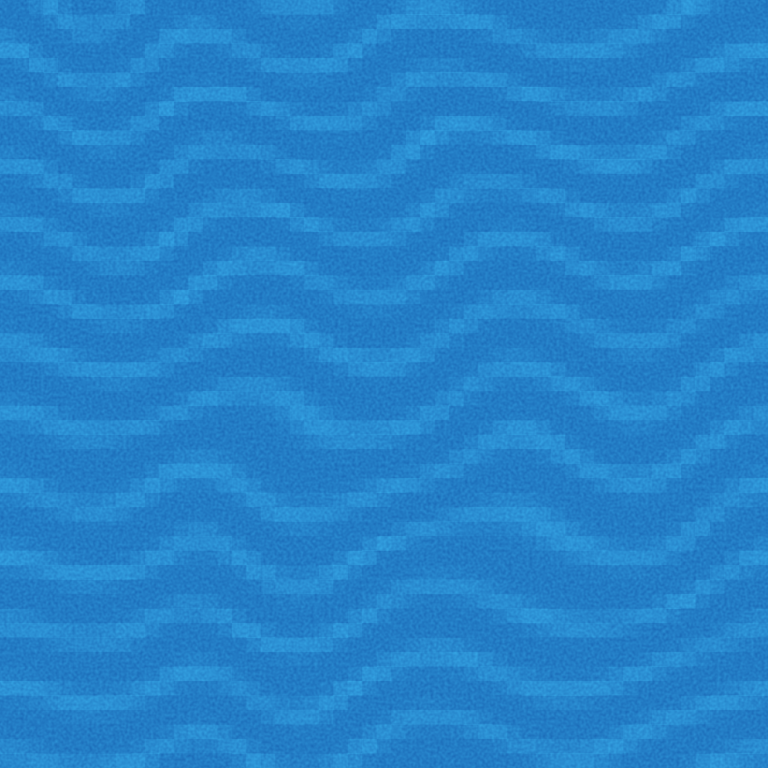
This pattern is drawn by a three.js fragment shader. Its source:

```glsl
// Blocky blue water: stepped wavy highlight bands with a fine grain.
varying vec2 vUv;

const float PI = 3.14159265;
const float CELLS = 53.0;          // blocks across and down
const float EDGE = 0.05;           // softness of block edges, in blocks
const float BANDS = 12.0;          // highlights from top to bottom
const float FIRST_BAND = 0.062;    // depth of the topmost highlight
const float CRESTS = 3.0;          // waves across
const float SWELL = 0.033;         // half height of a wave
const float BEND = 0.34;           // sideways shift of the crests, in waves
const float LIFT = 0.03;           // bands rise by this much at mid depth
const float SHARPNESS = 3.0;       // narrowness of a highlight
const float BASE_TONE = 0.20;
const float BAND_TONE = 0.72;
const float GRAIN_SCALE = 225.0;
const float GRAIN_TONE = 0.55;
const vec3 DEEP = vec3(0.125, 0.460, 0.750);
const vec3 LIGHT = vec3(0.180, 0.585, 0.845);

vec2 hashGradient(vec2 p) {
  vec3 q = fract(p.xyx * vec3(0.1031, 0.1030, 0.0973));
  q += dot(q, q.yzx + 33.33);
  float angle = 2.0 * PI * fract((q.x + q.y) * q.z);
  return vec2(cos(angle), sin(angle));
}

float gradientNoise(vec2 p) {
  vec2 i = floor(p);
  vec2 f = p - i;
  vec2 u = f * f * f * (f * (f * 6.0 - 15.0) + 10.0);
  float a = dot(hashGradient(i), f);
  float b = dot(hashGradient(i + vec2(1.0, 0.0)), f - vec2(1.0, 0.0));
  float c = dot(hashGradient(i + vec2(0.0, 1.0)), f - vec2(0.0, 1.0));
  float d = dot(hashGradient(i + 1.0), f - 1.0);
  return mix(mix(a, b, u.x), mix(c, d, u.x), u.y);
}

// Snaps a point to its block centre, with a narrow ramp between blocks.
vec2 snapToBlock(vec2 p) {
  vec2 g = p * CELLS - 0.5;
  vec2 ramp = smoothstep(0.5 - EDGE, 0.5 + EDGE, fract(g));
  return (floor(g) + ramp + 0.5) / CELLS;
}

// Highlight strength; p.y is the depth below the top edge.
float waveBands(vec2 p) {
  // The crests lean sideways near the top and below a slanting front.
  float front = 0.40 + 0.48 * p.x;
  float lower = smoothstep(front - 0.12, front + 0.12, p.y);
  float lean = min(1.0 - smoothstep(0.0, 0.4, p.y) + lower, 1.0);
  float shift = BEND * lean * sin(PI * p.x);

  // The first trough is shallower in the lower part.
  float shallow = 0.5 * lower * (1.0 - smoothstep(0.12, 0.30, p.x));
  float height = SWELL * (1.0 - shallow);
  float swell = height * (1.0 - cos(2.0 * PI * (CRESTS * p.x + shift)));
  float lift = LIFT * sin(PI * clamp((p.y - 0.08) / 0.64, 0.0, 1.0));

  // Each band climbs by one spacing from left to right.
  float phase = BANDS * (p.y - FIRST_BAND - swell + lift) + p.x;
  phase += 0.12 * gradientNoise(p * vec2(7.0, 11.0) + 4.7);
  float band = pow(0.5 + 0.5 * cos(2.0 * PI * phase), SHARPNESS);
  return band * (0.97 + 0.5 * gradientNoise(p * vec2(9.0, 17.0) + 21.3));
}

float grain(vec2 p) {
  vec2 turned = mat2(0.8, 0.6, -0.6, 0.8) * p;
  return gradientNoise(p * GRAIN_SCALE)
       + 0.7 * gradientNoise(turned * GRAIN_SCALE * 1.2 + 300.0);
}

void main() {
  vec2 p = vec2(vUv.x, 1.0 - vUv.y);
  float tone = BASE_TONE + BAND_TONE * waveBands(snapToBlock(p));
  tone += GRAIN_TONE * grain(p);
  gl_FragColor = vec4(mix(DEEP, LIGHT, tone), 1.0);
}
```
